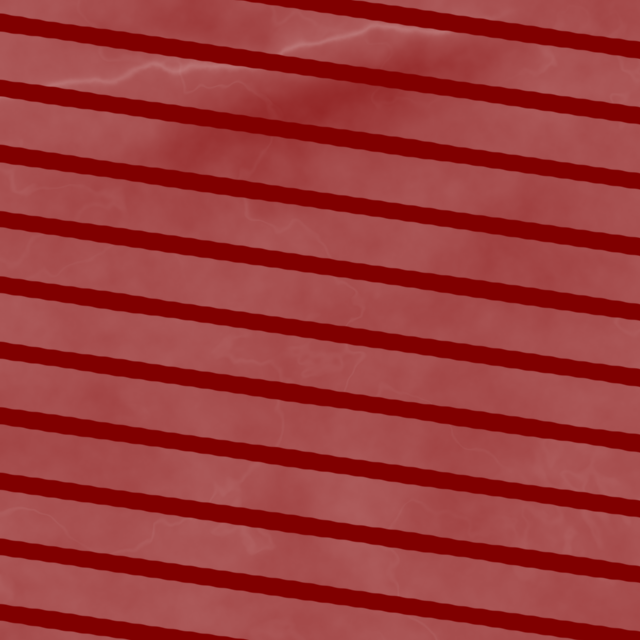
A Shadertoy shader for this pattern:

```glsl
#define LINE_COLOR vec3(0.502, 0.0, 0.0)
#define SPACING 0.1024
#define LINE_WIDTH 0.0268
#define SLOPE 0.146
#define TOP_OFFSET 0.0352
#define STEP_SIZE 0.0039
#define BASE_TINT 0.308
#define CLOUD_DEPTH 0.13
#define VEIN_TINT 0.13

const float TAU = 6.2831853;

float hash(vec2 p) {
    vec3 q = fract(vec3(p.xyx) * 0.1031);
    q += dot(q, q.yzx + 33.33);
    return fract((q.x + q.y) * q.z);
}

float noise(vec2 p) {
    vec2 i = floor(p), f = fract(p);
    f = f * f * (3.0 - 2.0 * f);
    return mix(mix(hash(i), hash(i + vec2(1, 0)), f.x),
               mix(hash(i + vec2(0, 1)), hash(i + vec2(1, 1)), f.x), f.y);
}

// Fractal noise, roughly centred on 0.5
float fbm(vec2 p) {
    float sum = 0.0, amp = 0.5;
    for (int i = 0; i < 5; i++) {
        sum += amp * noise(p);
        p = mat2(1.6, 1.2, -1.2, 1.6) * p + 7.3;
        amp *= 0.5;
    }
    return sum / 0.97;
}

// Soft elliptical patch, tilted by an angle
float patchMask(vec2 p, vec2 center, vec2 radius, float angle) {
    float c = cos(angle), s = sin(angle);
    vec2 q = mat2(c, -s, s, c) * (p - center) / radius;
    return exp(-dot(q, q));
}

// Share of white showing through the maroon
float marbleTint(vec2 p) {
    vec2 warp = vec2(fbm(p * 5.0), fbm(p * 5.0 + 31.0)) - 0.5;
    vec2 w = p + 0.16 * warp;
    float tint = BASE_TINT + 0.10 * (fbm(w * 6.0 + 3.0) - 0.5)
               + 0.05 * (fbm(p * 34.0) - 0.5);

    // Dark drifts
    float dark = patchMask(w, vec2(0.45, 0.79), vec2(0.27, 0.065), 0.4);
    dark += 0.55 * patchMask(w, vec2(0.64, 0.91), vec2(0.12, 0.04), 0.3);
    dark += 0.4 * patchMask(w, vec2(0.28, 0.97), vec2(0.13, 0.05), 0.2);
    dark += 0.35 * patchMask(w, vec2(0.80, 0.58), vec2(0.15, 0.08), 0.3);
    dark += 0.35 * patchMask(w, vec2(0.78, 0.33), vec2(0.10, 0.20), -0.3);
    tint -= CLOUD_DEPTH * dark * (0.55 + 0.7 * fbm(w * 12.0));

    // Ragged bright vein with a halo above it
    float veinY = 0.835 + 0.18 * p.x + 0.035 * (noise(vec2(p.x * 17.0, 2.0)) - 0.5)
                + 0.02 * (fbm(p * 22.0) - 0.5);
    float d = p.y - veinY;
    float strength = smoothstep(0.25, 0.7, noise(vec2(p.x * 6.0, 9.0)) + 0.2)
                   * smoothstep(0.9, 0.7, p.x);
    float halo = exp(-abs(d) / (d > 0.0 ? 0.03 : 0.01));
    tint += VEIN_TINT * strength * (0.55 * exp(-d * d / 0.00003) + 0.45 * halo);

    // Faint hairline veins
    float ridge = abs(fbm(w * 4.0 + 17.0) - 0.5);
    tint += 0.035 * smoothstep(0.018, 0.0, ridge) * noise(p * 9.0);
    tint += 0.05 * patchMask(w, vec2(0.59, 0.20), vec2(0.06, 0.09), 0.2);
    return clamp(tint, 0.12, 0.46);
}

// Distance to the nearest slanted line, measured vertically
float lineDistance(vec2 p) {
    float rise = SLOPE * p.x / STEP_SIZE;
    float stair = STEP_SIZE * (rise - 0.7 * sin(TAU * rise) / TAU);
    float row = (1.0 - p.y - TOP_OFFSET - stair) / SPACING;
    float wobble = 0.0016 * (noise(vec2(p.x * 11.0, floor(row + 0.5) * 5.0 + 60.0)) - 0.5);
    return abs(abs(fract(row + 0.5) - 0.5) * SPACING + wobble) - 0.5 * LINE_WIDTH;
}

void mainImage(out vec4 fragColor, in vec2 fragCoord) {
    vec2 p = fragCoord / iResolution.y;
    float soft = max(1.0 / iResolution.y, 0.0016);
    float ink = 1.0 - smoothstep(-soft, soft, lineDistance(p));
    vec3 marble = mix(LINE_COLOR, vec3(1.0), marbleTint(p));
    fragColor = vec4(mix(marble, LINE_COLOR, ink), 1.0);
}
```
